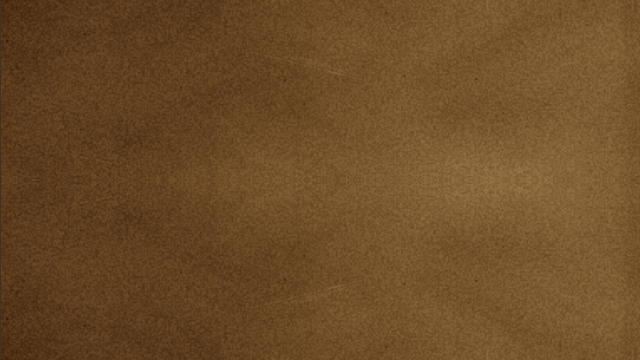
This texture is drawn by a Shadertoy shader. Its source:

```glsl
// Aged brown paper, mirrored about its horizontal midline, with grain, creases and specks.

const vec3 UMBER = vec3(0.30, 0.18, 0.08);
const vec3 TAN = vec3(0.43, 0.30, 0.15);
const vec3 STRAW = vec3(0.53, 0.40, 0.23);
const vec3 EDGE_GREY = vec3(0.23, 0.20, 0.15);

float hash(vec2 p) {
    vec3 q = fract(vec3(p.xyx) * 0.1031);
    q += dot(q, q.yzx + 33.33);
    return fract((q.x + q.y) * q.z);
}

float valueNoise(vec2 p) {
    vec2 i = floor(p), f = fract(p);
    f = f * f * (3.0 - 2.0 * f);
    float low = mix(hash(i), hash(i + vec2(1, 0)), f.x);
    float high = mix(hash(i + vec2(0, 1)), hash(i + vec2(1, 1)), f.x);
    return mix(low, high, f.y);
}

// Distance to the nearest cell point, and that cell's random id
vec2 cellular(vec2 p) {
    vec2 i = floor(p), nearest = vec2(9.0, 0.0);
    for (int y = -1; y <= 1; y++)
    for (int x = -1; x <= 1; x++) {
        vec2 c = i + vec2(x, y);
        vec2 point = c + vec2(hash(c), hash(c + 57.3));
        float d = distance(p, point);
        if (d < nearest.x) nearest = vec2(d, hash(c + 113.7));
    }
    return nearest;
}

// Soft cloudy stains from rotated, warped sine layers
float stains(vec2 p, int layers) {
    float sum = 0.0, amp = 0.5;
    mat2 turn = mat2(0.8, 0.6, -0.6, 0.8);
    for (int i = 0; i < layers; i++) {
        p += 0.7 * sin(p.yx * 1.3 + float(i) * 2.1);
        sum += amp * sin(p.x + 1.3) * cos(p.y * 1.2 - 0.6);
        p = turn * p * 1.75 + 3.7;
        amp *= 0.62;
    }
    return sum;
}

float softSpot(vec2 p, vec2 centre, vec2 size) {
    vec2 d = (p - centre) / size;
    return exp(-dot(d, d));
}

// Bundle of faint, broken, nearly parallel creases
float creases(vec2 p, vec2 a, vec2 b, float spread) {
    float sum = 0.0;
    for (int i = 0; i < 5; i++) {
        float k = float(i);
        vec2 shift = spread * vec2(3.0 * hash(vec2(k, 3.0)) - 1.5, hash(vec2(k, 8.0)) - 0.5);
        vec2 ab = b - a, ap = p - a - shift;
        float along = dot(ap, ab) / dot(ab, ab);
        float across = length(ap - ab * clamp(along, 0.0, 1.0));
        float fade = smoothstep(0.0, 0.3, along) * (1.0 - smoothstep(0.6, 1.0, along));
        float gaps = valueNoise(vec2(along * 14.0, k * 7.0));
        sum += fade * gaps * (1.0 - smoothstep(0.0005, 0.004, across));
    }
    return sum;
}

float specks(vec2 p, float scale, float radius, float share) {
    vec2 cell = cellular(p * scale);
    float size = radius * scale * (0.5 + cell.y);
    return step(1.0 - share, cell.y) * (1.0 - smoothstep(size * 0.35, size, cell.x));
}

float paperGrain(vec2 p) {
    float fine = valueNoise(p * 215.0) - 0.5;
    float fibres = 0.45 - cellular(p * 115.0).x;
    return 0.36 * fine + 0.22 * fibres;
}

vec3 paperColor(float tone) {
    return tone < 0.55 ? mix(UMBER, TAN, tone / 0.55)
                       : mix(TAN, STRAW, (tone - 0.55) / 0.45);
}

void mainImage(out vec4 fragColor, in vec2 fragCoord) {
    vec2 uv = fragCoord / iResolution.xy;
    float aspect = iResolution.x / iResolution.y;
    vec2 p = vec2(uv.x * aspect, abs(uv.y - 0.5));

    // Broad light: dark left, pale right, bright band on the midline
    float tone = mix(0.17, 0.85, smoothstep(-0.05, 0.88, uv.x));
    tone += 0.13 * softSpot(p, vec2(1.4, 0.0), vec2(0.6, 0.13));
    tone += 0.16 * softSpot(p, vec2(0.66, 0.0), vec2(0.2, 0.15));
    tone += 0.12 * softSpot(p, vec2(0.16, 0.30), vec2(0.16, 0.12));
    tone -= 0.15 * softSpot(p, vec2(0.74, 0.35), vec2(0.24, 0.16));
    tone -= 0.13 * softSpot(p, vec2(1.42, 0.19), vec2(0.2, 0.06));
    tone -= 0.14 * smoothstep(0.38, 0.52, p.y) * (1.0 - 0.6 * uv.x);
    tone -= 0.18 * smoothstep(0.955, 1.0, uv.x);

    // Stains, grain and wear
    tone += 0.17 * stains(p * vec2(5.0, 8.0), 6);
    tone += paperGrain(p);
    tone += 0.16 * creases(p, vec2(0.66, 0.37), vec2(1.10, 0.26), 0.022);
    tone += 0.11 * creases(p, vec2(0.18, 0.08), vec2(0.42, 0.03), 0.03);
    tone -= 0.45 * specks(p, 13.0, 0.0035, 0.12);
    tone -= 0.25 * specks(p + 4.0, 30.0, 0.002, 0.10);

    // Thin worn strip on the left edge
    vec3 color = paperColor(tone);
    color = mix(EDGE_GREY, color, smoothstep(0.001, 0.004, p.x));
    fragColor = vec4(clamp(color, 0.0, 1.0), 1.0);
}
```
